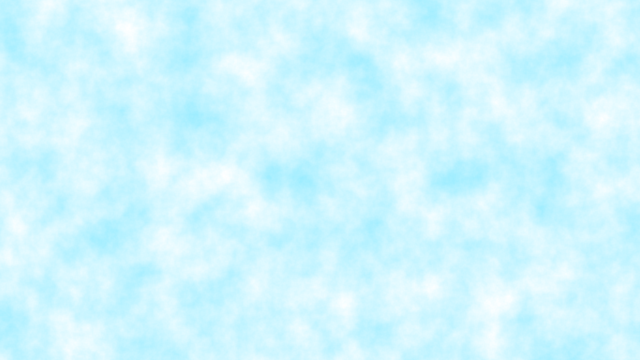
Write a Shadertoy shader that draws this texture.

```glsl
// Soft white cloud wisps over a pale cyan sky.
// Fractal gradient noise, summed over halving scales, drives one
// linear ramp from sky cyan to cloud white.

const vec3 SKY_CYAN = vec3(0.60, 0.925, 1.0);
const vec3 CLOUD_WHITE = vec3(1.0);

const float CELLS_PER_HEIGHT = 6.0;
const float OCTAVE_GAIN = 0.61;
const int OCTAVES = 6;
const float COVERAGE = 0.54;
const float CONTRAST = 0.52;

// Integer hash of a lattice point, from 0 to 1
float hash(ivec2 cell) {
    uvec2 q = uvec2(cell) * uvec2(1597334677u, 3812015801u);
    uint h = (q.x ^ q.y) * 1597334677u;
    h = (h ^ (h >> 15)) * 2246822519u;
    h ^= h >> 13;
    return float(h >> 8) / 16777216.0;
}

// Unit gradient with a random direction
vec2 latticeGradient(ivec2 cell) {
    float angle = 6.28318 * hash(cell);
    return vec2(cos(angle), sin(angle));
}

// Dot product of one corner's gradient with the offset from it
float cornerValue(ivec2 cell, ivec2 corner, vec2 local) {
    return dot(latticeGradient(cell + corner), local - vec2(corner));
}

// Gradient noise with quintic blending, centred on zero
float gradientNoise(vec2 p) {
    ivec2 cell = ivec2(floor(p));
    vec2 local = fract(p);
    vec2 blend = local * local * local * (local * (local * 6.0 - 15.0) + 10.0);
    float bottom = mix(cornerValue(cell, ivec2(0, 0), local),
                       cornerValue(cell, ivec2(1, 0), local), blend.x);
    float top = mix(cornerValue(cell, ivec2(0, 1), local),
                    cornerValue(cell, ivec2(1, 1), local), blend.x);
    return mix(bottom, top, blend.y);
}

// Octaves of noise, each shifted so the lattices do not line up
float fractalNoise(vec2 p, int octaves, float gain) {
    float sum = 0.0;
    float amplitude = 1.0;
    for (int i = 0; i < octaves; i++) {
        sum += amplitude * gradientNoise(p);
        p = p * 2.0 + vec2(17.3, 9.7);
        amplitude *= gain;
    }
    return sum;
}

// Cloud density to colour
vec3 cloudColor(float density) {
    return mix(SKY_CYAN, CLOUD_WHITE, clamp(density, 0.0, 1.0));
}

void mainImage(out vec4 fragColor, in vec2 fragCoord) {
    vec2 position = fragCoord / iResolution.y;
    float noise = fractalNoise(position * CELLS_PER_HEIGHT + 3.4, OCTAVES, OCTAVE_GAIN);
    fragColor = vec4(cloudColor(COVERAGE + CONTRAST * noise), 1.0);
}
```
